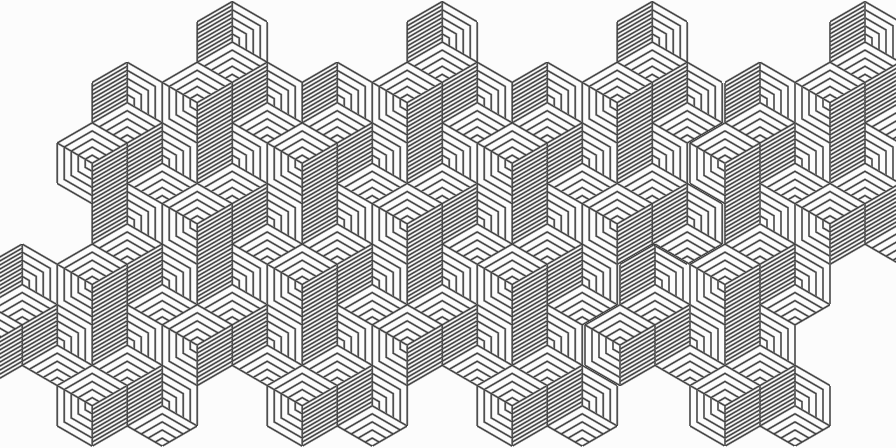
Reproduce this pattern procedurally as a Shadertoy shader.

```glsl
// Line-drawn isometric blocks on a hexagon grid: each hexagon is a raised cube or
// a hollow corner, its three faces filled with nested chevrons or dense stripes.
// Staggered clusters of hexagons repeat across; the last one sits slightly off.

const float HEXES_PER_HEIGHT = 6.4;             // hexagon widths in the canvas height
const vec2  ORIGIN = vec2(0.317, 0.6);          // first hexagon centre, from upper left
const float ROWS = 7.0;
const float CLUSTERS = 4.0;
const float CLUSTER_WIDTH = 3.0;
const float STAGGER = 0.75;                     // cluster edge, right above and left below
const float LAST_SHIFT = 0.04;                  // misregistration of the last cluster
const float CHEVRONS = 5.0;
const float STRIPES = 10.0;
const float HALF_LINE = 0.012;
const float SOFTNESS = 1.3;                     // edge blur in pixels
const vec3  PAPER = vec3(0.99);
const vec3  INK = vec3(0.24);

const float SQRT3 = 1.7320508;
const float ROW_STEP = 0.5 * SQRT3;
const float HOLLOW_END = 0.0, RAISED = 1.0;     // kinds; the third is hollow too

struct Cell { vec2 local; float row, kind, cluster; };

// Nearest hexagon of the grid; y runs downwards.
Cell findCell(vec2 p) {
    vec2 pitch = vec2(1.0, SQRT3);
    vec2 a = floor(p / pitch + 0.5) * pitch;
    vec2 b = (floor(p / pitch) + 0.5) * pitch;
    vec2 da = p - a, db = p - b;
    vec2 centre = dot(da, da) < dot(db, db) ? a : b;
    float row = floor(centre.y / ROW_STEP + 0.5);
    float column = floor(centre.x - 0.5 * row + 0.5);
    float start = row < 0.5 * ROWS ? STAGGER : -STAGGER;
    return Cell(p - centre, row, mod(column - row, 3.0),
                floor((centre.x - start) / CLUSTER_WIDTH));
}

// Clusters have loose ends at the top and a notch at the bottom.
bool exists(Cell c, bool last) {
    bool inRows = c.row > -0.5 && c.row < ROWS - 0.5;
    bool inClusters = c.cluster > -0.5 && c.cluster < CLUSTERS - 0.5;
    bool isEnd = c.kind < HOLLOW_END + 0.5;
    bool trimmed = (c.row < 0.5 && !isEnd) || (c.row > ROWS - 1.5 && isEnd);
    return inRows && inClusters && !trimmed && (c.cluster > CLUSTERS - 1.5) == last;
}

// Distance to the nearest of count evenly spaced lines across a face.
float lineDistance(float t, float count) {
    return 0.5 * abs(fract(t * count + 0.5) - 0.5) / count;
}

float faceDistance(Cell c) {
    bool raised = abs(c.kind - RAISED) < 0.5;
    vec2 m = raised ? c.local : -c.local;       // a hollow is a cube turned half round
    float y = SQRT3 * m.y;
    vec2 uv;                                    // face coordinates from the centre
    float d;
    if (y < -abs(m.x)) {                        // top or floor
        uv = vec2(-m.x, m.x) - y;
        d = lineDistance(raised ? max(uv.x, uv.y) : min(uv.x, uv.y), CHEVRONS);
    } else if (m.x < 0.0) {                     // light side
        uv = vec2(-2.0 * m.x, y - m.x);
        d = lineDistance(max(uv.x, uv.y), CHEVRONS);
    } else {                                    // striped side
        uv = vec2(2.0 * m.x, y + m.x);
        d = lineDistance(uv.y, STRIPES);
    }
    vec2 border = 0.5 * min(abs(uv), abs(1.0 - uv));
    return min(d, min(border.x, border.y));
}

// Distance to the drawing, with the outer half of the outlines included.
float blockDistance(vec2 p, bool last) {
    Cell c = findCell(p);
    if (exists(c, last)) return faceDistance(c);
    vec2 q = abs(c.local);
    float edge = 0.5 - max(q.x, 0.5 * q.x + ROW_STEP * q.y);
    if (edge < 0.03 && exists(findCell(p + 0.04 * normalize(c.local)), last)) return edge;
    return 1.0;
}

void mainImage(out vec4 fragColor, in vec2 fragCoord) {
    float pixel = HEXES_PER_HEIGHT / iResolution.y;
    vec2 p = vec2(fragCoord.x, iResolution.y - fragCoord.y) * pixel - ORIGIN;
    float d = min(blockDistance(p, false),
                  blockDistance(p - vec2(LAST_SHIFT, 0.0), true));
    float ink = clamp(0.5 + (HALF_LINE - d) / (SOFTNESS * pixel), 0.0, 1.0);
    fragColor = vec4(mix(PAPER, INK, ink), 1.0);
}
```
